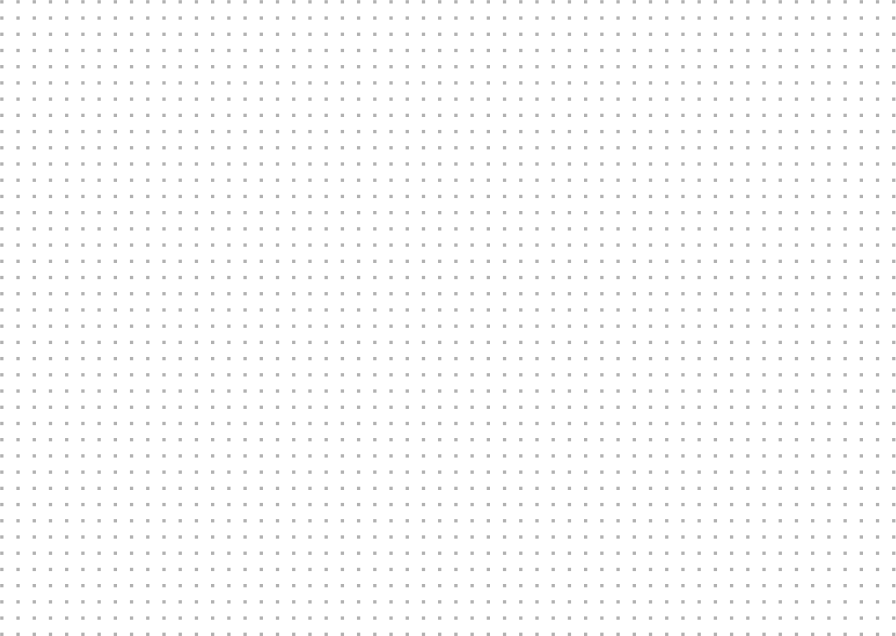
Reproduce this pattern procedurally as a WebGL 1 fragment shader.

```glsl
precision highp float;
// A regular grid of small soft grey square dots on white paper.

uniform vec2 u_resolution;

#define PITCHES_ACROSS 55.25        // grid pitches across the canvas width
#define FIRST_DOT vec2(0.113)       // first dot centre from top left, in pitches
#define DOT_HALF 0.102              // half the dot's side, in pitches
#define PAPER_COLOR vec3(1.0)
#define DOT_COLOR vec3(0.69)

// Area coverage of a centred square, filtered over one pixel.
float squareCoverage(vec2 offset, float halfSide, float pixel) {
  vec2 low = max(offset - 0.5 * pixel, vec2(-halfSide));
  vec2 high = min(offset + 0.5 * pixel, vec2(halfSide));
  vec2 overlap = max(high - low, 0.0) / pixel;
  return overlap.x * overlap.y;
}

void main() {
  // Grid coordinates, measured from the top left corner
  float pixel = PITCHES_ACROSS / u_resolution.x;
  vec2 fromTopLeft = vec2(gl_FragCoord.x, u_resolution.y - gl_FragCoord.y);
  vec2 grid = fromTopLeft * pixel - FIRST_DOT;

  // Offset from the nearest dot centre
  vec2 offset = fract(grid + 0.5) - 0.5;

  float ink = squareCoverage(offset, DOT_HALF, pixel);
  gl_FragColor = vec4(mix(PAPER_COLOR, DOT_COLOR, ink), 1.0);
}
```
